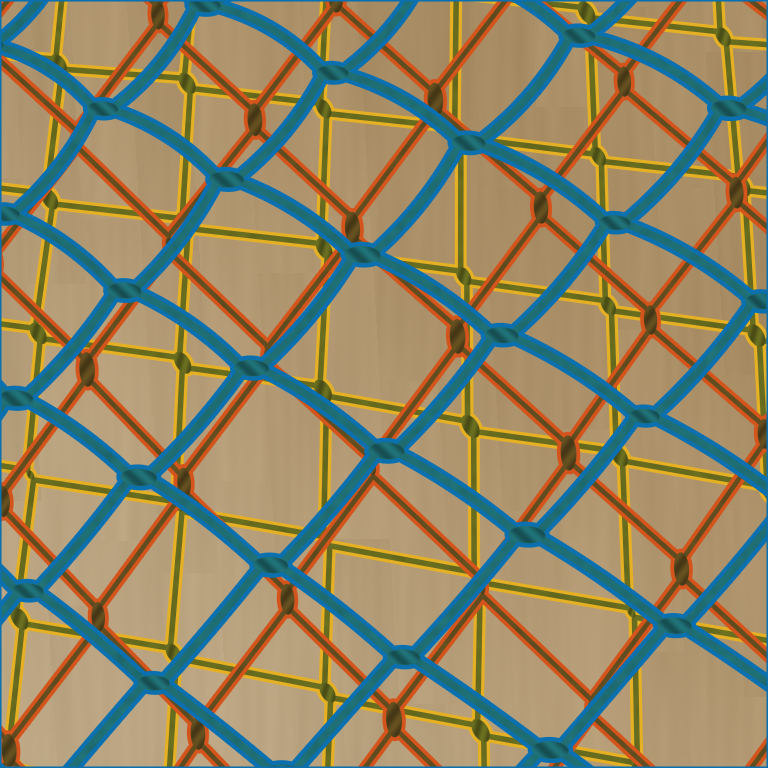
Give the GLSL for this pattern, as a WebGL 1 fragment shader.

```glsl
precision highp float;

uniform vec2 u_resolution;

#define JITTER 0.005
#define BOW 0.013
#define STRAND_INSET 0.5
#define WEAK_ROW -1.0
#define WEAK_SIZE 0.45
#define FRAME 0.002
#define PLANK_SIZE vec2(0.075, 0.42)
#define GRAIN 0.045
#define BLUE vec3(0.04, 0.44, 0.69)
#define ORANGE vec3(0.83, 0.33, 0.11)
#define YELLOW vec3(0.90, 0.69, 0.14)

// A lattice bent by quadratic terms, with wire sizes in canvas units
struct Net {
    vec2 origin, across, up;
    vec2 acrossBend, upBend, shear;
    vec2 knotAxis;
    float knotWidth, core, bow, weakSize;
};

vec2 hash2(vec2 p) {
    vec2 q = vec2(dot(p, vec2(127.1, 311.7)), dot(p, vec2(269.5, 183.3)));
    return fract(sin(q) * 43758.5) * 2.0 - 1.0;
}

float gradientNoise(vec2 p) {
    vec2 i = floor(p), f = fract(p);
    vec2 u = f * f * f * (f * (f * 6.0 - 15.0) + 10.0);
    vec2 e = vec2(1.0, 0.0);
    float low = mix(dot(hash2(i), f), dot(hash2(i + e), f - e), u.x);
    float high = mix(dot(hash2(i + e.yx), f - e.yx), dot(hash2(i + 1.0), f - 1.0), u.x);
    return mix(low, high, u.y);
}

float cross2(vec2 a, vec2 b) { return a.x * b.y - a.y * b.x; }

vec2 latticePoint(Net n, vec2 k) {
    return n.origin + k.x * n.across + k.y * n.up
        + k.x * k.x * n.acrossBend + k.y * k.y * n.upBend + k.x * k.y * n.shear;
}

// Inverse of latticePoint by iterated correction
vec2 latticeCoord(Net n, vec2 p) {
    vec2 k = vec2(0.0);
    for (int i = 0; i < 7; i++) {
        vec2 r = p - latticePoint(n, k);
        k += vec2(cross2(r, n.up), cross2(n.across, r)) / cross2(n.across, n.up);
    }
    return k;
}

vec2 knotCentre(Net n, vec2 k) {
    return latticePoint(n, k) + JITTER * hash2(k + n.origin) * 0.6;
}

// Strand leaving one side of a knot and reaching the far side of the next
float strand(Net n, vec2 p, vec2 a, vec2 b, float bow) {
    vec2 inset = STRAND_INSET * n.knotAxis * sign(dot(n.knotAxis, b - a));
    a += inset;
    b -= inset;
    vec2 d = b - a;
    float h = clamp(dot(p - a, d) / dot(d, d), 0.0, 1.0);
    vec2 side = normalize(vec2(-d.y, d.x)) * bow * a.y;
    return length(p - a - d * h - side * 4.0 * h * (1.0 - h)) - n.core;
}

// x: signed distance to the wire core, y: shade of the twist
vec2 netField(Net n, vec2 p) {
    vec2 cell = floor(latticeCoord(n, p));
    vec2 axis = normalize(n.knotAxis);
    float wire = 1.0, knot = 1.0, shade = 1.0;
    for (int j = -1; j <= 1; j++) {
        for (int i = -1; i <= 1; i++) {
            vec2 id = cell + vec2(float(i), float(j));
            vec2 c = knotCentre(n, id);
            wire = min(wire, strand(n, p, c, knotCentre(n, id + vec2(1.0, 0.0)), n.bow));
            wire = min(wire, strand(n, p, c, knotCentre(n, id + vec2(0.0, 1.0)), -n.bow));

            float size = abs(id.y - WEAK_ROW) < 0.5 ? n.weakSize : 1.0;
            size *= 1.0 + 0.1 * hash2(id + 7.0).x;
            vec2 radii = size * vec2(length(n.knotAxis), n.knotWidth);
            vec2 q = vec2(dot(p - c, axis), cross2(axis, p - c)) + 1e-5;
            float k = length(q / radii);
            float d = k * (k - 1.0) / length(q / (radii * radii));
            if (d < knot) {
                knot = d;
                shade = 0.88 + 0.17 * sin(4.5 * q.x / radii.x + 2.5 * q.y / radii.y);
            }
        }
    }
    float onKnot = smoothstep(0.001, -0.002, knot);
    float streak = 1.0 + 0.12 * gradientNoise(p * 60.0);
    return vec2(min(wire, knot), mix(streak, shade, onKnot));
}

vec3 drawNet(vec3 base, Net n, vec2 p, float px, vec3 rim, float rimWidth, vec3 core) {
    vec2 f = netField(n, p);
    base = mix(base, rim, clamp(0.5 - (f.x - rimWidth) / px, 0.0, 1.0));
    return mix(base, core * f.y, clamp(0.5 - f.x / px, 0.0, 1.0));
}

// Faint upright planks with fine grain and a soft light falloff
vec3 woodFloor(vec2 p) {
    vec2 q = vec2(p.x + 0.06 * p.y, p.y) / PLANK_SIZE;
    q.y += hash2(vec2(floor(q.x), 3.0)).x;
    float tone = 0.012 * hash2(floor(q)).x;
    tone += GRAIN * 0.6 * gradientNoise(p * vec2(70.0, 5.0) + floor(q) * 9.0);
    tone += GRAIN * 0.5 * gradientNoise(p * vec2(16.0, 3.0));
    float falloff = smoothstep(0.0, 1.0, 0.55 * p.x + 0.6 * p.y);
    return mix(vec3(0.74, 0.655, 0.52), vec3(0.66, 0.55, 0.39), falloff) + tone;
}

void main() {
    vec2 p = gl_FragCoord.xy / u_resolution;
    float px = 1.0 / min(u_resolution.x, u_resolution.y);

    Net square = Net(vec2(0.423, 0.488), vec2(0.189, -0.040), vec2(-0.001, 0.190),
        vec2(0.0016, -0.0007), vec2(0.0, -0.002), vec2(-0.0065, 0.0046),
        vec2(0.008, -0.013), 0.009, 0.0036, 0.0, WEAK_SIZE);
    Net steep = Net(vec2(0.596, 0.561), vec2(0.139, -0.147), vec2(0.110, 0.169),
        vec2(0.0029, -0.0026), vec2(-0.0007, -0.0013), vec2(0.0013, 0.0039),
        vec2(0.001, -0.021), 0.0095, 0.0031, 0.0, WEAK_SIZE);
    Net front = Net(vec2(0.501, 0.415), vec2(0.179, -0.110), vec2(0.150, 0.150),
        vec2(0.0044, -0.0026), vec2(-0.0005, -0.0005), vec2(0.0059, 0.0046),
        vec2(0.022, -0.001), 0.0105, 0.0048, BOW, 1.0);

    vec3 color = woodFloor(p);
    color = drawNet(color, square, p, px, YELLOW, 0.0042, vec3(0.40, 0.42, 0.12));
    color = drawNet(color, steep, p, px, ORANGE, 0.0048, vec3(0.38, 0.30, 0.12));
    color = drawNet(color, front, p, px, BLUE, 0.0055, vec3(0.12, 0.43, 0.45));

    vec2 edge = min(p, 1.0 - p);
    color = mix(color, BLUE, clamp(0.5 - (min(edge.x, edge.y) - FRAME) / px, 0.0, 1.0));
    gl_FragColor = vec4(color, 1.0);
}
```
